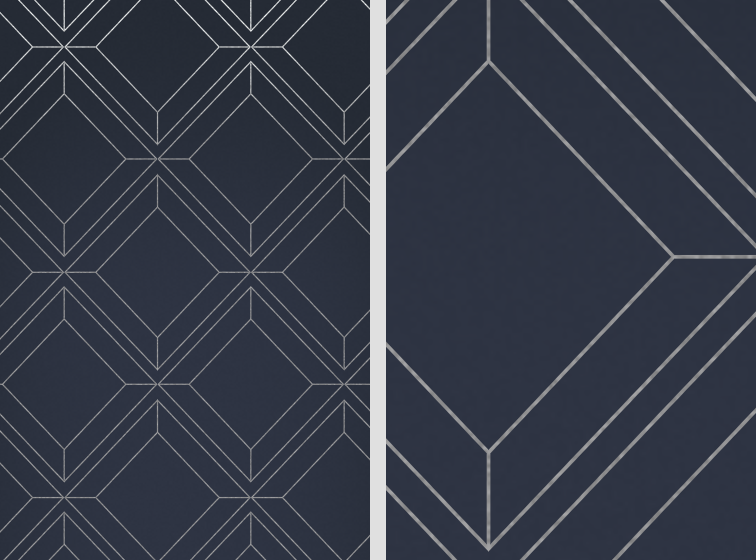
Left: the whole. Right: its middle third, enlarged.
A Shadertoy shader for this pattern:

```glsl
float hash(vec2 p) {
    return fract(sin(dot(p, vec2(127.1, 311.7))) * 43758.5453);
}

float valueNoise(vec2 p) {
    vec2 i = floor(p), f = fract(p);
    f = f * f * (3.0 - 2.0 * f);
    return mix(mix(hash(i), hash(i + vec2(1, 0)), f.x),
               mix(hash(i + vec2(0, 1)), hash(i + vec2(1, 1)), f.x), f.y);
}

// Distance to the outline of a rhombus, for a point folded into one quadrant
float rhombusOutline(vec2 q, vec2 halfSize) {
    return abs(dot(q, halfSize.yx) - halfSize.x * halfSize.y) / length(halfSize);
}

// Distance to the part of the x axis between two ends
float spoke(vec2 q, float inner, float outer) {
    return length(vec2(q.x - clamp(q.x, inner, outer), q.y));
}

// One lattice of nested rhombi whose corners are joined by spokes
float facetLattice(vec2 p) {
    vec2 cell = vec2(0.3333, 0.4023);
    vec2 q = abs(mod(p + 0.5 * cell, cell) - 0.5 * cell);
    vec2 outer = vec2(0.1652, 0.1738), inner = vec2(0.1102, 0.1165);
    float d = min(rhombusOutline(q, outer), rhombusOutline(q, inner));
    d = min(d, spoke(q, inner.x, outer.x));
    return min(d, spoke(q.yx, inner.y, outer.y));
}

void mainImage(out vec4 fragColor, in vec2 fragCoord) {
    vec2 uv = fragCoord / iResolution.xy;
    vec2 p = fragCoord / iResolution.y;

    // Navy ground, darker towards the top and the sides
    float shade = smoothstep(0.42, 1.0, uv.y) + 0.9 * pow(abs(uv.x - 0.5) * 2.0, 3.0) * 0.5;
    vec3 color = mix(vec3(0.180, 0.203, 0.262), vec3(0.145, 0.168, 0.208), min(shade, 1.0));
    color += 0.008 * (valueNoise(p * 300.0) - 0.5);

    // Two staggered lattices of thin lines
    vec2 center = vec2(0.4479, 0.7161);
    float d = min(facetLattice(p - center),
                  facetLattice(p - center - vec2(0.16667, 0.2)));
    float line = clamp((0.0011 - d) * iResolution.y + 0.5, 0.0, 1.0);

    // Grainy metallic ink that catches the light near the top
    vec3 ink = mix(vec3(0.57, 0.57, 0.575), vec3(0.86, 0.87, 0.87), smoothstep(0.68, 1.0, uv.y));
    ink *= 0.86 + 0.28 * valueNoise(p * 380.0);
    fragColor = vec4(mix(color, ink, line), 1.0);
}
```
